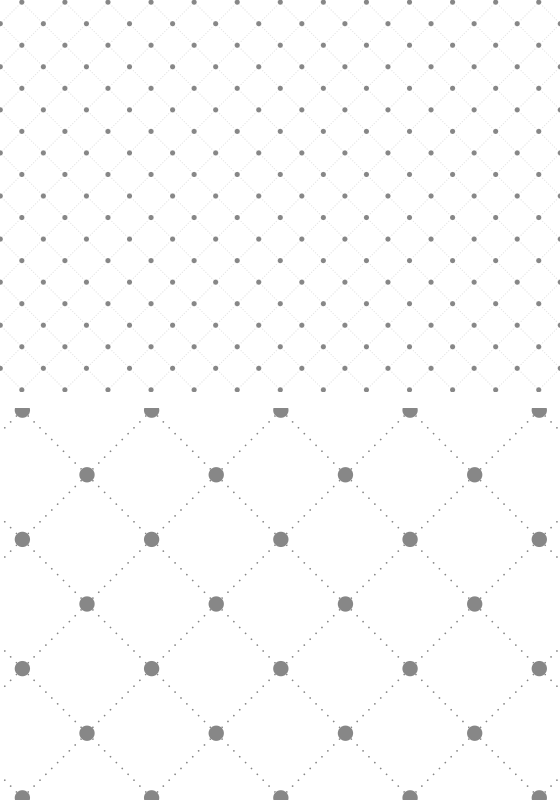
Top, the full canvas; bottom, a detail of the centre.
Write a Shadertoy shader that draws this pattern.

```glsl
// Diamond lattice: round grey nodes joined by fine dotted diagonals on white.
// The plane is turned 45 degrees so that nodes fall on integers; nodes and
// beads are then circle distances, with lengths in units of canvas width.

#define REPEATS 13.0             // node columns across the canvas
#define NODE_RADIUS 0.00455
#define BEAD_RADIUS 0.00049
#define BEADS_PER_EDGE 11.0      // dots along one side of a diamond
#define LATTICE_SHIFT 0.0005     // offset of the first column
#define PAPER_COLOR vec3(1.0)
#define INK_COLOR vec3(0.53)

// Signed offset to the nearest integer.
vec2 nearestOffset(vec2 v) {
    return v - round(v);
}

// Smoothed disc; discs below pixel size are widened and faded to keep their ink.
float disc(float dist, float radius, float pixel) {
    float drawn = max(radius, 0.6 * pixel);
    float fade = radius * radius / (drawn * drawn);
    return fade * clamp(0.5 - (dist - drawn) / pixel, 0.0, 1.0);
}

void mainImage(out vec4 fragColor, in vec2 fragCoord) {
    float pixel = 1.0 / iResolution.x;
    vec2 p = (fragCoord - vec2(0.0, 0.5 * iResolution.y)) * pixel;
    p.x -= LATTICE_SHIFT;

    // Lattice coordinates: nodes at integers, diamond sides along the axes
    vec2 lattice = vec2(p.x + p.y, p.x - p.y) * REPEATS;
    float edge = inversesqrt(2.0) / REPEATS;
    vec2 cell = nearestOffset(lattice) * edge;

    // Beads along both families of diagonals
    vec2 along = nearestOffset(lattice * BEADS_PER_EDGE) * edge / BEADS_PER_EDGE;
    float beadDist = min(length(vec2(along.x, cell.y)),
                         length(vec2(cell.x, along.y)));

    // Nodes cover the beads beneath them
    float ink = max(disc(beadDist, BEAD_RADIUS, pixel),
                    disc(length(cell), NODE_RADIUS, pixel));

    fragColor = vec4(mix(PAPER_COLOR, INK_COLOR, ink), 1.0);
}
```
